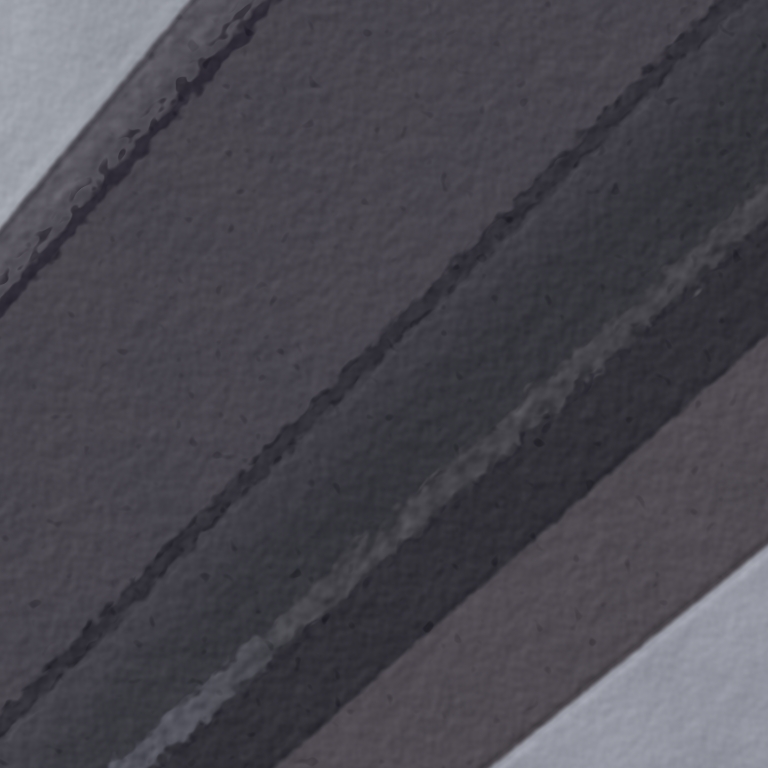
A WebGL 1 fragment shader for this texture:

```glsl
precision highp float;
// Weathered dark stone slabs crossing the canvas diagonally between two pale
// corners. Signed distances to slanted seams layer the bands; gradient noise
// breaks up the cracks and ridge and lights small bumps on the surface.

uniform vec2 u_resolution;

vec2 hashGradient(vec2 cell) {
  vec2 h = vec2(dot(cell, vec2(127.1, 311.7)), dot(cell, vec2(269.5, 183.3)));
  return fract(sin(h) * 43758.5) * 2.0 - 1.0;
}

float gradientNoise(vec2 p) {
  vec2 i = floor(p);
  vec2 f = fract(p);
  vec2 u = f * f * f * (f * (f * 6.0 - 15.0) + 10.0);
  float a = dot(hashGradient(i), f);
  float b = dot(hashGradient(i + vec2(1.0, 0.0)), f - vec2(1.0, 0.0));
  float c = dot(hashGradient(i + vec2(0.0, 1.0)), f - vec2(0.0, 1.0));
  float d = dot(hashGradient(i + 1.0), f - 1.0);
  return mix(mix(a, b, u.x), mix(c, d, u.x), u.y);
}

float fbm(vec2 p) {
  float sum = 0.0;
  float amplitude = 0.6;
  for (int octave = 0; octave < 3; octave++) {
    sum += amplitude * gradientNoise(p);
    p = mat2(1.6, 1.2, -1.2, 1.6) * p + 7.3;
    amplitude *= 0.5;
  }
  return sum;
}

// Signed distance to the line a-b, positive on its lower right side.
float seam(vec2 p, vec2 a, vec2 b) {
  vec2 d = normalize(b - a);
  return dot(p - a, vec2(d.y, -d.x));
}

float past(float d, float softness) {
  return smoothstep(-softness, softness, d);
}

float stripe(float d, float halfWidth, float softness) {
  return 1.0 - smoothstep(halfWidth - softness, halfWidth + softness, abs(d));
}

void main() {
  vec2 p = gl_FragCoord.xy / u_resolution;
  vec2 slanted = vec2(p.x + p.y, p.x - p.y) * 0.707;
  float rough = 0.012 * fbm(p * 30.0) + 0.005 * gradientNoise(p * 75.0);
  float chips = gradientNoise(slanted * vec2(32.0, 56.0));
  float flakes = gradientNoise(slanted * vec2(52.0, 90.0) + 5.0);
  float mottle = fbm(p * 7.0 + 3.0);
  // Bumps lit from the upper left, at a coarse and a fine scale
  float relief = fbm(p * 38.0) - fbm(p * 38.0 + vec2(-0.25, 0.3));
  relief += 0.6 * (gradientNoise(p * 95.0) - gradientNoise(p * 95.0 + vec2(-0.3, 0.35)));

  float upperEdge = seam(p, vec2(0.0, 0.703), vec2(0.247, 1.0)) + rough * 0.25;
  float upperCrack = seam(p, vec2(0.0, 0.594), vec2(0.358, 1.0)) + rough;
  float mainCrack = seam(p, vec2(0.0, 0.056), vec2(0.951, 1.0)) + rough;
  float ridge = seam(p, vec2(0.169, 0.0), vec2(1.0, 0.74)) + rough * 1.6;
  float lowerStep = seam(p, vec2(0.358, 0.0), vec2(1.0, 0.564)) + rough * 0.55;
  float lowerEdge = seam(p, vec2(0.638, 0.0), vec2(1.0, 0.29)) + rough * 0.15;

  // Pale upper corner, bevel and broad slab
  vec3 color = vec3(0.575, 0.59, 0.625) + 0.04 * smoothstep(0.2, 0.0, p.x);
  color += 0.035 * stripe(upperEdge + 0.012, 0.004, 0.008);
  vec3 bevel = mix(vec3(0.35, 0.34, 0.375), vec3(0.31, 0.30, 0.335), past(upperEdge - 0.04, 0.03));
  bevel += 0.07 * chips + 0.05 * flakes;
  color = mix(color, bevel, past(upperEdge, 0.004));
  color = mix(color, vec3(0.23, 0.22, 0.26), 0.65 * stripe(upperEdge - 0.006, 0.002, 0.005));
  vec3 slab = vec3(0.282, 0.271, 0.304) + vec3(0.012, 0.006, 0.004) * mottle;
  color = mix(color, slab, past(upperCrack, 0.004));

  // Recessed band, darkening toward the ridge and the upper right
  float depth = smoothstep(0.01, 0.11, mainCrack + 0.05 * mottle);
  vec3 recess = mix(vec3(0.252, 0.248, 0.28), vec3(0.212, 0.211, 0.24), depth);
  recess += 0.018 * smoothstep(0.45, 0.0, p.x);
  color = mix(color, recess, past(mainCrack, 0.005));

  // Broken ridge, its upper rim patchy and its lower rim undercut
  color = mix(color, vec3(0.197, 0.193, 0.222), past(ridge - 0.018, 0.007));
  vec3 ridgeColor = mix(vec3(0.335, 0.34, 0.38), vec3(0.272, 0.268, 0.292), smoothstep(0.18, 0.45, p.x));
  ridgeColor += 0.09 * chips + 0.08 * flakes;
  float ridgeMask = stripe(ridge, 0.018 + 0.016 * chips + 0.012 * flakes, 0.006);
  color = mix(color, ridgeColor, 0.9 * ridgeMask);
  float undercut = stripe(ridge - 0.024, 0.005, 0.005) * smoothstep(-0.12, 0.2, flakes);
  color = mix(color, vec3(0.15, 0.145, 0.18), 0.75 * undercut);
  float rimGaps = stripe(ridge + 0.019, 0.004, 0.005) * smoothstep(0.02, 0.3, chips);
  color = mix(color, vec3(0.18, 0.175, 0.205), 0.7 * rimGaps);

  // Cracks of uneven width and tone, with darker pockets along the rims
  float upperDark = stripe(upperCrack + 0.003, 0.008 + 0.01 * chips + 0.006 * flakes, 0.004);
  color = mix(color, vec3(0.17, 0.155, 0.20), 0.9 * upperDark);
  float pits = stripe(upperCrack + 0.018, 0.011, 0.007) * smoothstep(0.0, 0.2, flakes + 0.4 * chips);
  color = mix(color, vec3(0.19, 0.175, 0.215), 0.8 * pits);
  float crackDark = stripe(mainCrack, 0.012 + 0.009 * chips + 0.006 * flakes, 0.004);
  color = mix(color, vec3(0.195, 0.187, 0.218) + 0.05 * chips, 0.92 * crackDark);
  float pockets = stripe(abs(mainCrack) - 0.009, 0.003, 0.004) * smoothstep(0.0, 0.25, flakes);
  color = mix(color, vec3(0.14, 0.135, 0.165), 0.7 * pockets);
  color += 0.035 * stripe(mainCrack - 0.019, 0.002, 0.004) * smoothstep(-0.2, 0.2, -chips);

  // Lower slab and pale lower corner
  float stepShade = stripe(lowerStep + 0.005, 0.004, 0.005) * smoothstep(-0.3, 0.1, chips);
  color = mix(color, vec3(0.155, 0.15, 0.18), 0.75 * stepShade);
  vec3 lowerSlab = vec3(0.312, 0.294, 0.32) + vec3(0.02, 0.012, 0.014) * mottle;
  color = mix(color, lowerSlab, past(lowerStep, 0.004));
  color = mix(color, vec3(0.22, 0.21, 0.225), 0.7 * stripe(lowerEdge + 0.007, 0.003, 0.006));
  color = mix(color, vec3(0.57, 0.58, 0.62), past(lowerEdge, 0.004));
  color += 0.06 * stripe(lowerEdge - 0.009, 0.004, 0.006);

  // Surface relief, broad tone and scattered pits
  float pale = max(past(-upperEdge, 0.004), past(lowerEdge, 0.004));
  color += 0.055 * relief + mix(0.015, 0.06, pale) * mottle;
  float specks = smoothstep(0.28, 0.5, gradientNoise(p * 58.0 + 11.0));
  color -= 0.045 * specks * (1.0 - pale);
  gl_FragColor = vec4(clamp(color, 0.0, 1.0), 1.0);
}
```
